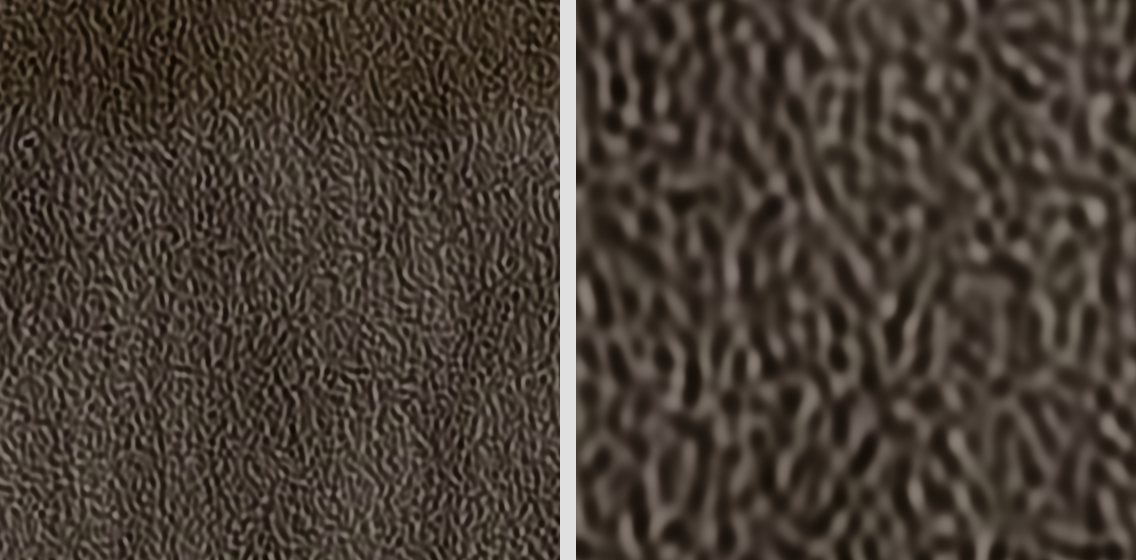
Left, the full canvas; right, a detail of the centre.
Give the GLSL for this texture, as a three.js fragment shader.

```glsl
// Dark brown looped terry cloth: short, mostly upright loops in wandering rows.
// The pile is a sum of small wave packets with random place, direction and
// phase; slow noise adds worn patches, column streaks and a warmer top band.

#define CELLS 40.0          // packet cells across the canvas
#define LOOPS 1.28          // loop rows per cell
#define PACKETS 4           // wave packets in each cell
#define STRETCH 0.84        // below 1 makes the loops taller
#define LEAN 0.28           // mean lean of the loops, in radians
#define SPREAD 1.45         // random spread of the lean
#define MEAN_SHADE 0.215
#define RELIEF 0.086        // contrast between loop tops and gaps
#define PATCHES 0.12        // strength of the large worn areas
#define STREAKS 0.06        // strength of the upright streaks

varying vec2 vUv;

vec3 hash3(vec2 p) {
  vec3 q = fract(vec3(p.xyx) * vec3(0.1031, 0.1030, 0.0973));
  q += dot(q, q.yxz + 33.33);
  return fract((q.xxy + q.yzz) * q.zyx);
}

float valueNoise(vec2 p) {
  vec2 cell = floor(p);
  vec2 f = fract(p);
  f = f * f * (3.0 - 2.0 * f);
  float low = mix(hash3(cell).x, hash3(cell + vec2(1.0, 0.0)).x, f.x);
  float high = mix(hash3(cell + vec2(0.0, 1.0)).x, hash3(cell + 1.0).x, f.x);
  return mix(low, high, f.y);
}

// Lean of the rows, drifting slowly over the cloth.
float rowLean(vec2 cell) {
  return LEAN + 0.3 * sin(cell.x * 0.32 + 2.0 * sin(cell.y * 0.16))
              * sin(cell.y * 0.28 + 1.3);
}

// Loop height with roughly zero mean and unit deviation.
float pile(vec2 p) {
  vec2 home = floor(p);
  float height = 0.0;
  for (int j = -1; j <= 1; j++) {
    for (int i = -1; i <= 1; i++) {
      vec2 cell = home + vec2(float(i), float(j));
      float lean = rowLean(cell);
      for (int k = 0; k < PACKETS; k++) {
        vec2 seed = cell + 71.0 * float(k) + 19.0;
        vec3 place = hash3(seed);
        vec3 wave = hash3(seed + 313.0);
        vec2 d = p - cell - place.xy;
        float window = max(1.0 - dot(d, d), 0.0);
        float angle = lean + SPREAD * (wave.x + wave.y - 1.0);
        float rate = 6.2832 * LOOPS * mix(0.88, 1.14, wave.z);
        float along = dot(d, vec2(cos(angle), sin(angle)));
        height += window * window * window
                * cos(rate * along + 6.2832 * place.z);
      }
    }
  }
  return height * 1.055;
}

void main() {
  vec2 uv = vUv;

  // Loops, with the tallest tops and deepest gaps pressed a little flatter
  float height = pile(uv * CELLS * vec2(1.0, STRETCH));
  height *= 1.16 * inversesqrt(1.0 + 0.16 * height * height);

  // Slow shading
  float patches = 0.5 * valueNoise(uv * 4.0 + 7.0)
                + 0.3 * valueNoise(uv * 9.0 + 23.0)
                + 0.2 * valueNoise(uv * 19.0 + 51.0) - 0.5;
  float streaks = valueNoise(uv * vec2(42.0, 5.0) + 90.0) - 0.5;
  float shade = MEAN_SHADE + RELIEF * height + 0.010 * height * height
              + PATCHES * patches + STREAKS * streaks;

  // Warmer, darker band along the top with an uneven lower edge
  float edge = uv.y + 0.06 * (valueNoise(uv * 5.0 + 61.0) - 0.5);
  float band = smoothstep(0.72, 0.86, edge);
  shade = max(shade * mix(1.03, 0.87, band), 0.04);

  // Brown yarn, slightly greyer or pinker from place to place
  float lit = smoothstep(0.03, 0.2, shade);
  vec3 yarnTint = mix(vec3(0.037, 0.0, -0.031), vec3(0.047, 0.0, -0.050), band);
  float tone = valueNoise(uv * 24.0 + 130.0) - 0.5;
  yarnTint += vec3(0.006, -0.006, 0.014) * tone;
  vec3 color = vec3(shade) + yarnTint * mix(0.7, 1.05, lit);

  gl_FragColor = vec4(clamp(color, 0.0, 1.0), 1.0);
}
```
